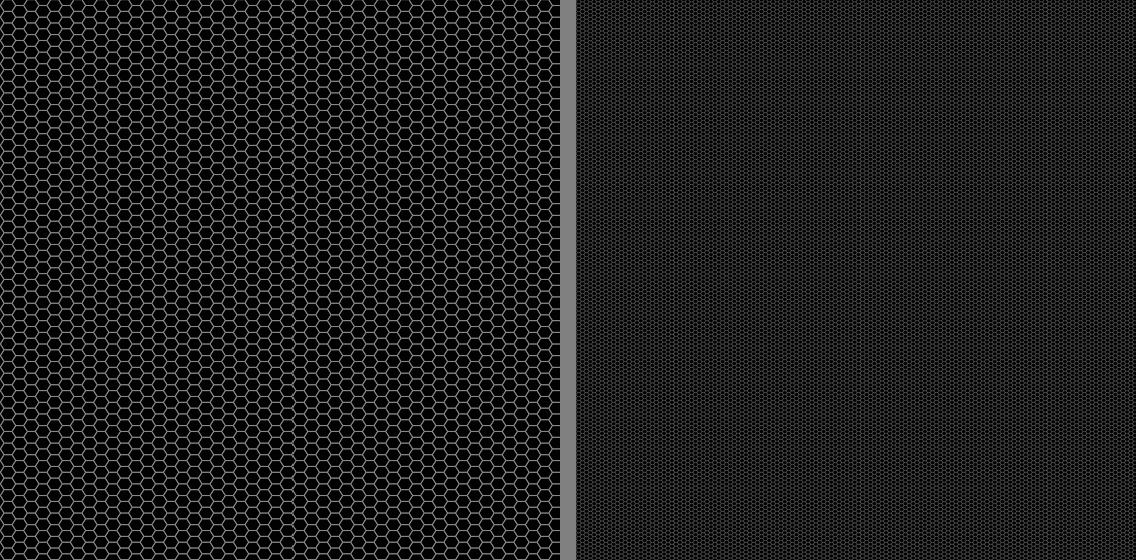
Left, the tile; right, the same tile 3 across and 3 down.
This pattern is drawn by a three.js fragment shader. Its source:

```glsl
// Fine grey wire mesh of flat-topped hexagons over near-black, 24 by 48 repeats.
// Two interleaved lattices give the cells; the distance to the cell border draws
// the wire. A faint joint, one across and one down, offsets the mesh slightly.

varying vec2 vUv;

const vec2 REPEATS = vec2(24.0, 48.0);
const vec2 CELL_CENTRE = vec2(0.844, 0.03);    // in repeats
const float SLANT = 0.32;                      // share of column pitch that slopes
const float WIRE_HALF_WIDTH = 0.00112;
const float WIRE_SOFTNESS = 0.0009;
const vec2 JOINT = vec2(0.523, 0.463);
const vec2 JOINT_STEP = vec2(0.0016, 0.0008);
const vec3 GROUND = vec3(0.008);
const vec3 WIRE = vec3(0.535, 0.53, 0.53);

// Steps the mesh at the joint, then eases back over one full wrap.
vec2 offsetAtJoint(vec2 uv, vec2 joint, vec2 stepSize) {
  return uv - stepSize * (0.5 - fract(uv - joint));
}

// Offset from the nearest point of a rectangular lattice.
vec2 latticeOffset(vec2 p, vec2 pitch) {
  return (fract(p / pitch + 0.5) - 0.5) * pitch;
}

// Distance inward from the border of a flat-topped hexagon.
float hexInset(vec2 p, float halfFlat, float slope, float halfHeight) {
  vec2 q = abs(p);
  vec2 normal = normalize(vec2(halfHeight, slope));
  float slanted = dot(vec2(halfFlat + slope, 0.0) - q, normal);
  return min(halfHeight - q.y, slanted);
}

// Distance to the nearest wire of the whole honeycomb.
float honeycomb(vec2 p, vec2 pitch, float slant) {
  float column = 0.5 * pitch.x;
  float slope = slant * column;
  float halfFlat = 0.5 * (column - slope);
  float halfHeight = 0.5 * pitch.y;
  float even = hexInset(latticeOffset(p, pitch), halfFlat, slope, halfHeight);
  float odd = hexInset(latticeOffset(p + 0.5 * pitch, pitch), halfFlat, slope, halfHeight);
  return abs(max(even, odd));
}

float softLine(float d, float halfWidth, float softness) {
  return 1.0 - smoothstep(halfWidth - softness, halfWidth + softness, d);
}

void main() {
  vec2 pitch = 1.0 / REPEATS;
  vec2 p = offsetAtJoint(vUv, JOINT, JOINT_STEP) - CELL_CENTRE * pitch;
  float wire = softLine(honeycomb(p, pitch, SLANT), WIRE_HALF_WIDTH, WIRE_SOFTNESS);
  gl_FragColor = vec4(mix(GROUND, WIRE, wire), 1.0);
}
```
